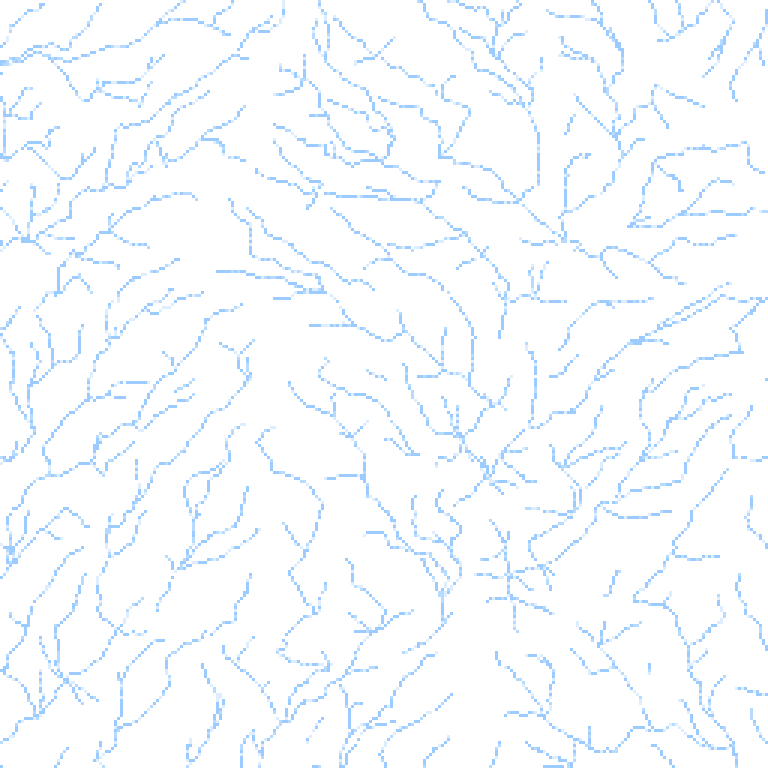
Give the GLSL for this pattern, as a WebGL 1 fragment shader.

```glsl
precision highp float;
// A dense network of thin blue streams on white, like a drainage map.
// Jittered grid nodes each run down the steepest slope of a noise terrain;
// the warped branches are rasterised as chains of single small squares.

uniform vec2 u_resolution;

const vec3 PAPER = vec3(1.0);
const vec3 STREAM = vec3(0.61, 0.80, 1.0);

float hash(vec2 p) {
  vec3 q = fract(p.xyx * vec3(0.1031, 0.1030, 0.0973));
  q += dot(q, q.yzx + 33.33);
  return fract((q.x + q.y) * q.z);
}

float noise(vec2 p) {
  vec2 i = floor(p);
  vec2 f = fract(p);
  f = f * f * (3.0 - 2.0 * f);
  vec2 e = vec2(1.0, 0.0);
  return mix(mix(hash(i), hash(i + e.xy), f.x),
             mix(hash(i + e.yx), hash(i + e.xx), f.x), f.y);
}

vec2 noise2(vec2 p) {
  return vec2(noise(p), noise(p + 57.3)) - 0.5;
}

// Local bumps; the highest ones stay dry.
float bump(vec2 cell) {
  return hash(cell + 71.0);
}

// Terrain: broad hills and a steady fall toward the bottom.
float height(vec2 cell) {
  return 1.3 * noise(cell * 0.11 + 3.7) + 0.25 * noise(cell * 0.41 + 19.1)
       + 0.16 * bump(cell) + 0.06 * cell.y;
}

vec2 node(vec2 cell) {
  return cell + 0.5 + 0.8 * (vec2(hash(cell + 11.0), hash(cell + 43.0)) - 0.5);
}

// The neighbouring node reached by the steepest descent.
vec2 downstream(vec2 cell) {
  vec2 start = node(cell);
  vec2 target = start;
  float level = height(cell);
  float steepest = 0.0;
  for (int y = -1; y <= 1; y++) {
    for (int x = -1; x <= 1; x++) {
      vec2 next = cell + vec2(float(x), float(y));
      vec2 end = node(next);
      float slope = (level - height(next)) / (distance(start, end) + 0.2);
      if (slope > steepest) {
        steepest = slope;
        target = end;
      }
    }
  }
  return target;
}

vec2 offsetFromSegment(vec2 p, vec2 a, vec2 b) {
  vec2 ab = b - a;
  float t = clamp(dot(p - a, ab) / max(dot(ab, ab), 0.0001), 0.0, 1.0);
  return p - a - ab * t;
}

// Vector from the nearest stream to p, in node spacings.
vec2 offsetFromStream(vec2 p) {
  vec2 nearest = vec2(10.0);
  for (int y = -1; y <= 1; y++) {
    for (int x = -1; x <= 1; x++) {
      vec2 cell = floor(p) + vec2(float(x), float(y));
      if (bump(cell) < 1.0 - 0.25 * noise(cell * 0.2 + 90.0)) {
        vec2 r = offsetFromSegment(p, node(cell), downstream(cell));
        if (dot(r, r) < dot(nearest, nearest)) nearest = r;
      }
    }
  }
  return nearest;
}

// Canvas to node space: uneven spacing, then meanders and fine wobble.
vec2 warp(vec2 p) {
  vec2 q = (p + 0.07 * noise2(p * 4.0 + 8.0)) * 26.0 + 40.0;
  return q + 0.5 * noise2(q * 1.1) + 0.18 * noise2(q * 3.0 + 25.0);
}

void main() {
  float size = min(u_resolution.x, u_resolution.y);
  vec2 uv = gl_FragCoord.xy / size;
  float squares = 256.0;
  vec2 square = floor(uv * squares);
  vec2 p = (square + 0.5) / squares;

  // Undo the stretch of the warp, so that each line is one square wide.
  vec2 q = warp(p);
  float h = 0.001;
  vec2 r = offsetFromStream(q);
  vec2 g = abs(vec2(dot(r, warp(p + vec2(h, 0.0)) - q),
                    dot(r, warp(p + vec2(0.0, h)) - q))) / h;
  float line = step(dot(r, r), 0.5 / squares * max(g.x, g.y));

  // Paler squares break the lines into dashes.
  float grain = hash(square + 211.0);
  float ink = grain < 0.62 ? 1.0 : (grain < 0.81 ? 0.72 : 0.33);

  // Soft edge on each square.
  vec2 inset = (0.5 - abs(fract(uv * squares) - 0.5)) / squares * size;
  vec2 cover = clamp(inset + 0.5, 0.0, 1.0);

  gl_FragColor = vec4(mix(PAPER, STREAM, line * ink * cover.x * cover.y), 1.0);
}
```
